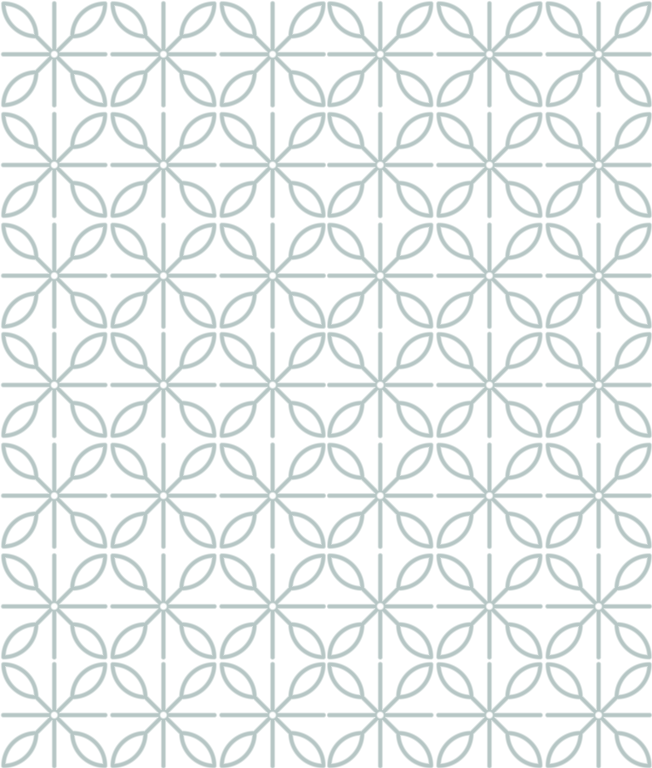
A WebGL 1 fragment shader for this pattern:

```glsl
precision highp float;
// Grid of eight-armed flowers: four straight spokes and four stemmed leaf outlines.

uniform vec2 u_resolution;

// Lengths are in design units; the canvas spans CANVAS units.
const vec2 CANVAS = vec2(651.0, 768.0);
const vec2 PITCH = vec2(109.0, 110.7);        // spacing of flowers
const vec2 FIRST_CENTER = vec2(54.2, 54.3);   // flower at the top left
const float COLUMN_SEAM = 326.0;              // seams where the spacing tightens
const float COLUMN_SQUEEZE = 1.5;
const vec2 ROW_SEAMS = vec2(330.4, 660.0);
const vec2 ROW_SQUEEZE = vec2(1.4, 2.0);

const float SPOKE_LENGTH = 50.9;
const float LEAF_BASE = 18.0;                 // leaf ends along the diagonal
const float LEAF_TIP = 50.7;
const float STROKE_HALF = 2.1;
const float HUB_RADIUS = 5.9;
const float HOLE_RADIUS = 3.3;
const float SOFTNESS = 1.2;                   // edge blur

const vec3 PAPER = vec3(1.0);
const vec3 INK = vec3(0.715, 0.778, 0.772);

float segmentFromOrigin(vec2 p, vec2 end) {
  float t = clamp(dot(p, end) / dot(end, end), 0.0, 1.0);
  return length(p - end * t);
}

// Quarter-circle arc from the leaf base to its tip, below the diagonal.
float leafEdge(vec2 p) {
  vec2 q = p - vec2(LEAF_BASE, LEAF_TIP);
  float radius = LEAF_TIP - LEAF_BASE;
  if (q.x >= 0.0 && q.y <= 0.0) return abs(length(q) - radius);
  return min(length(q - vec2(0.0, -radius)), length(q - vec2(radius, 0.0)));
}

// Signed distance to one flower, folded into an eighth of the plane.
float flower(vec2 p) {
  float r = length(p);
  p = abs(p);
  p = vec2(max(p.x, p.y), min(p.x, p.y));
  float lines = segmentFromOrigin(p, vec2(SPOKE_LENGTH, 0.0));
  lines = min(lines, segmentFromOrigin(p, vec2(LEAF_BASE)));
  lines = min(lines, leafEdge(p));
  float shape = min(lines - STROKE_HALF, r - HUB_RADIUS);
  return max(shape, HOLE_RADIUS - r);
}

// Undo the tighter spacing at the seams so the grid becomes regular.
vec2 evenGrid(vec2 p) {
  p.x += COLUMN_SQUEEZE * step(COLUMN_SEAM, p.x);
  p.y += dot(ROW_SQUEEZE, step(ROW_SEAMS, vec2(p.y)));
  return p;
}

void main() {
  vec2 uv = gl_FragCoord.xy / u_resolution;
  vec2 p = evenGrid(vec2(uv.x, 1.0 - uv.y) * CANVAS);

  // Repeat the flower around its center.
  vec2 cell = mod(p - FIRST_CENTER + 0.5 * PITCH, PITCH) - 0.5 * PITCH;

  float pixel = CANVAS.y / u_resolution.y;
  float edge = max(SOFTNESS, 0.7 * pixel);
  float ink = 1.0 - smoothstep(-edge, edge, flower(cell));
  gl_FragColor = vec4(mix(PAPER, INK, ink), 1.0);
}
```
